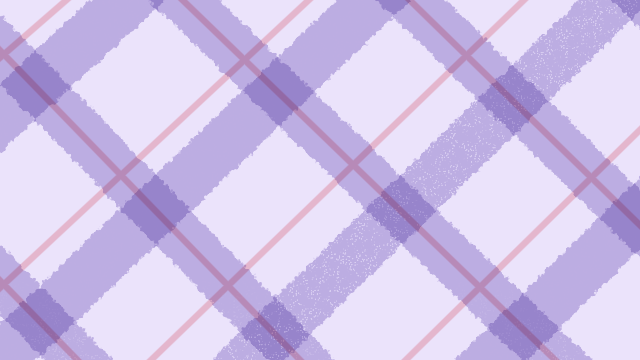
Write a Shadertoy shader that draws this pattern.

```glsl
// Diagonal lavender plaid: two crossing families of rough-edged bands and thin
// pink stripes, each with a slightly drifting offset and tilt per repeat.
// Inks are multiplied; cellular noise frays the edges and speckles worn bands.

vec2 hash2(vec2 cell) {
    vec3 q = fract(cell.xyx * vec3(0.1031, 0.1030, 0.0973));
    q += dot(q, q.yzx + 33.33);
    return fract((q.xx + q.yz) * q.zy);
}

// Distance to the nearest scattered point, about 0 to 1.
float cellular(vec2 p) {
    vec2 cell = floor(p), local = fract(p);
    float nearest = 2.0;
    for (int y = -1; y <= 1; y++)
        for (int x = -1; x <= 1; x++) {
            vec2 n = vec2(x, y);
            nearest = min(nearest, length(n + hash2(cell + n) - local));
        }
    return nearest;
}

// Smoothed coverage of a strip, given the distance to its centre line.
float strip(float dist, float halfWidth) {
    float soft = 1.3 / iResolution.y;
    return 1.0 - smoothstep(-soft, soft, abs(dist) - halfWidth);
}

void mainImage(out vec4 fragColor, in vec2 fragCoord) {
    // Canvas heights, measured from the top left
    vec2 p = vec2(fragCoord.x, iResolution.y - fragCoord.y) / iResolution.y;
    float across = p.x - p.y;   // constant along falling strips
    float along = p.x + p.y;    // constant along rising strips

    // Frayed edges and dry specks
    float fray = (cellular(p * 50.0) - 0.45) * 0.014
               + (cellular(p * 105.0 + 7.0) - 0.45) * 0.012;
    float specks = 1.0 - smoothstep(0.12, 0.34, cellular(p * 115.0 + 3.0));
    specks *= smoothstep(0.25, 0.6, cellular(p * 32.0));

    float falling = 0.0, rising = 0.0, stripe = 0.0;

    // Falling bands, each with a pink stripe along its middle
    for (int k = -1; k <= 3; k++) {
        float i = float(k);
        float centre = -0.141 + 0.648 * i + 0.0185 * sin(2.4 * i - 1.0);
        float tilt = 0.022 * sin(1.7 * i - 0.8);
        float dist = across - centre - tilt * (along - 1.389);
        float worn = 0.25 * smoothstep(0.75, 1.0, p.y);
        falling = max(falling, strip(dist + fray, 0.096) * (1.0 - worn * specks));
        stripe = max(stripe, strip(dist + 0.003, 0.0127));
    }

    // Rising bands, with pink stripes between them
    for (int k = 0; k <= 3; k++) {
        float i = float(k);
        float swing = (across - 0.389) * exp2(-i);
        float dist = along - 0.3565 - 0.6697 * i - 0.04 * swing;
        float worn = 0.6 * pow(0.5 + 0.5 * cos(2.1 * (i - 2.0)), 3.0);
        rising = max(rising, strip(dist - fray, 0.1) * (1.0 - worn * specks));

        float stripeCentre = 0.1944 + 0.6343 * i + 0.0324 * sin(2.6 * i + 0.14);
        stripe = max(stripe, strip(along - stripeCentre - 0.07 * swing, 0.0127));
    }

    // Translucent inks over pale cloth
    vec3 lavender = vec3(0.803, 0.762, 0.899);
    vec3 colour = vec3(0.92, 0.89, 0.985);
    colour *= mix(vec3(1.0), lavender, falling);
    colour *= mix(vec3(1.0), lavender, rising);
    colour *= mix(vec3(1.0), vec3(0.97, 0.80, 0.815), stripe);
    fragColor = vec4(colour, 1.0);
}
```
